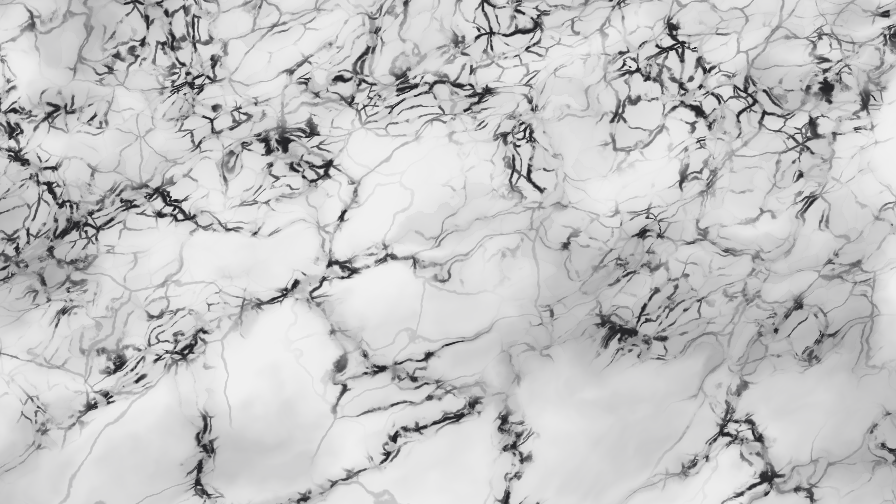
This texture is drawn by a WebGL 1 fragment shader. Its source:

```glsl
precision highp float;
uniform vec2 u_resolution;

// Colours
const vec3 WHITE_STONE = vec3(0.94, 0.94, 0.94);
const vec3 GREY_STONE = vec3(0.60, 0.60, 0.605);
const vec3 INK = vec3(0.15, 0.15, 0.16);

// Sizes, in canvas heights or cells per canvas height
const vec2 SEED = vec2(7.3, 3.1);
const float TILT = 0.5;
const vec2 STRETCH = vec2(0.8, 1.15);
const float WARP = 0.36;
const float WARP_SCALE = 2.6;
const float CRUMPLE = 0.036;
const float CRUMPLE_SCALE = 20.0;
const float SLAB_CELLS = 2.6;
const float BRANCH_CELLS = 4.6;
const float PEBBLE_CELLS = 9.5;
const float CRUMB_CELLS = 23.0;
const float CRACKLE_SCALE = 15.0;
const float ZONE_THIN = 0.020;
const float ZONE_WIDE = 0.095;

// Strengths
const float CLOUD_SHADE = 0.45;
const float ZONE_SHADE = 0.46;
const float FACET_SHADE = 0.28;
const float STRAY_SHADE = 0.40;

vec2 hash2(vec2 p) {
  vec3 h = fract(p.xyx * vec3(0.1031, 0.1030, 0.0973));
  h += dot(h, h.yzx + 33.33);
  return fract((h.xx + h.yz) * h.zy);
}

float noise(vec2 p) {
  vec2 i = floor(p), f = fract(p);
  f = f * f * (3.0 - 2.0 * f);
  float low = mix(hash2(i).x, hash2(i + vec2(1.0, 0.0)).x, f.x);
  float high = mix(hash2(i + vec2(0.0, 1.0)).x, hash2(i + 1.0).x, f.x);
  return mix(low, high, f.y);
}

float fbm(vec2 p) {
  float sum = 0.0, amp = 0.516;
  for (int i = 0; i < 5; i++) {
    sum += amp * noise(p);
    p = mat2(1.6, 1.2, -1.2, 1.6) * p + 5.7;
    amp *= 0.5;
  }
  return sum;
}

// Voronoi cells: x = distance to the nearest edge, y = random value of the cell
vec2 cells(vec2 p, float scale) {
  p *= scale;
  vec2 base = floor(p), nearest = vec2(0.0), nearestCell = base;
  float best = 9.0;
  for (int y = -1; y <= 1; y++)
    for (int x = -1; x <= 1; x++) {
      vec2 cell = base + vec2(x, y);
      vec2 r = cell + hash2(cell) - p;
      if (dot(r, r) < best) {
        best = dot(r, r);
        nearest = r;
        nearestCell = cell;
      }
    }
  float edge = 9.0;
  for (int y = -2; y <= 2; y++)
    for (int x = -2; x <= 2; x++) {
      vec2 cell = nearestCell + vec2(x, y);
      vec2 r = cell + hash2(cell) - p;
      vec2 gap = r - nearest;
      if (dot(gap, gap) > 0.0001)
        edge = min(edge, dot(0.5 * (nearest + r), normalize(gap)));
    }
  return vec2(edge / scale, hash2(nearestCell + 41.0).y);
}

float vein(float dist, float width) {
  return 1.0 - smoothstep(0.25 * width, width, dist);
}

void main() {
  vec2 p = gl_FragCoord.xy / u_resolution.y + SEED;

  // Tilted, stretched and crumpled stone space
  float c = cos(TILT), s = sin(TILT);
  vec2 q = STRETCH * (mat2(c, -s, s, c) * p);
  vec2 bend = vec2(fbm(q * WARP_SCALE), fbm(q * WARP_SCALE + 31.7)) - 0.5;
  vec2 crumple = vec2(fbm(p * CRUMPLE_SCALE), fbm(p * CRUMPLE_SCALE + 23.1)) - 0.5;
  q += WARP * bend + CRUMPLE * crumple;

  vec2 slab = cells(q, SLAB_CELLS);
  vec2 branch = cells(q + 0.2 * bend.yx + 3.7, BRANCH_CELLS);
  vec2 pebble = cells(q + 0.12 * bend.yx, PEBBLE_CELLS);
  vec2 crumb = cells(q - 0.10 * bend, CRUMB_CELLS);

  // Fractured zones follow the slab edges and some of the branches
  float busy = smoothstep(0.15, 0.70, noise(p * 2.5 + 11.0));
  float branching = smoothstep(0.32, 0.62, noise(p * 2.6 + 29.0));
  float width = mix(ZONE_THIN, ZONE_WIDE, busy);
  float zone = max(exp(-slab.x / width), branching * exp(-branch.x / (0.6 * width)));
  zone = max(0.0, zone - 0.1) / 0.9;
  float core = smoothstep(0.12, 0.55, zone);
  float rough = fbm(p * 9.0);
  float patchy = smoothstep(0.38, 0.62, rough);
  float grit = smoothstep(0.40, 0.56, fbm(p * 52.0 + 9.0));

  // Soft grey clouds, sharp pebble facets and faint stray veins
  float cloud = smoothstep(0.45, 0.74, fbm(q * 2.8 + 17.0));
  float mottle = 0.55 + 0.9 * fbm(q * 9.0 + 71.0);
  float facet = mix(pebble.y * pebble.y, crumb.y * crumb.y, 0.5);
  float stray = max(vein(branch.x, 0.005), 0.7 * vein(pebble.x, 0.004) * branching);
  float halo = exp(-pebble.x / 0.009) + 0.5 * exp(-crumb.x / 0.004);
  float shade = CLOUD_SHADE * cloud * mottle
    + ZONE_SHADE * zone * (0.1 + 0.5 * rough + 0.9 * halo * rough)
    + FACET_SHADE * facet * core
    + STRAY_SHADE * stray * smoothstep(0.4, 0.65, noise(p * 6.0));
  vec3 colour = mix(WHITE_STONE, GREY_STONE, min(shade, 1.1));

  // Broken dark veins, from slab edges down to crumbs and crackle
  float crackle = vein(abs(fbm(q * CRACKLE_SCALE + 61.0) - 0.5), 0.045);
  float ink = vein(slab.x, 0.0035 + 0.004 * patchy) * (0.2 + 0.8 * patchy);
  ink = max(ink, vein(branch.x, 0.0035 + 0.003 * patchy) * branching * (0.2 + 0.8 * patchy));
  ink = max(ink, vein(pebble.x, 0.0035 + 0.0025 * patchy) * core * (0.25 + 0.75 * patchy));
  ink = max(ink, vein(crumb.x, 0.0036) * core * patchy * 0.75);
  ink = max(ink, crackle * smoothstep(0.35, 0.75, zone) * patchy);
  ink *= 0.12 + 0.88 * grit;
  colour = mix(colour, INK, ink);

  gl_FragColor = vec4(colour, 1.0);
}
```
